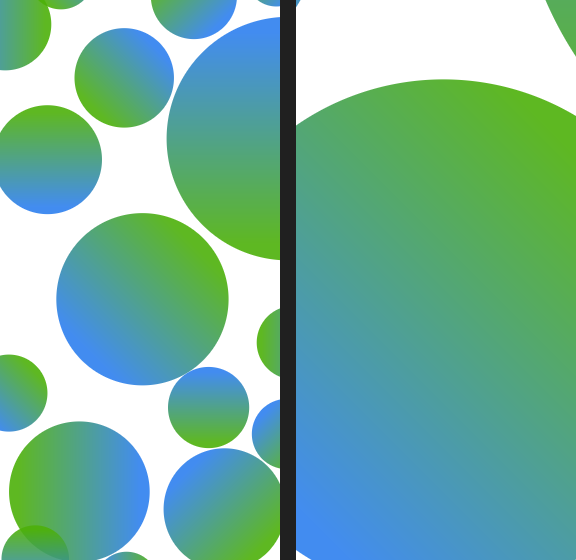
Left: the whole. Right: its middle third, enlarged.
Give the GLSL for this background, as a Shadertoy shader.

```glsl
// Scattered translucent discs on white, each with a blue-to-green linear gradient.
#define COUNT 16
#define TRIES 20
#define MAX_RADIUS 0.435
#define FIRST_CENTRE vec2(1.03, 1.505)
#define MARGIN vec2(0.06, 0.10)
#define GAP 0.012
#define OPACITY 0.9
#define GRADIENT_GAIN 1.15
#define SEED 3.0
#define BLUE vec3(0.178, 0.500, 0.935)
#define GREEN vec3(0.300, 0.690, 0.035)

vec2 hash2(vec2 p) {
    p = vec2(dot(p, vec2(127.1, 311.7)), dot(p, vec2(269.5, 183.3)));
    return fract(sin(p) * 43758.5453);
}

void mainImage(out vec4 fragColor, in vec2 fragCoord) {
    // The canvas width is one unit.
    float pixel = 1.0 / iResolution.x;
    vec2 pos = fragCoord * pixel;
    vec2 canvas = iResolution.xy * pixel;

    vec3 discs[COUNT]; // centre, radius
    vec3 color = vec3(1.0);

    for (int i = 0; i < COUNT; i++) {
        float radius = MAX_RADIUS * inversesqrt(float(i) + 1.0);
        vec2 centre = FIRST_CENTRE;

        // Keep the candidate with the most room, stopping once one is clear.
        float bestRoom = -10.0;
        for (int k = 0; k < TRIES && i > 0; k++) {
            vec2 rnd = hash2(vec2(float(i), float(k)) + SEED);
            vec2 candidate = mix(-MARGIN, canvas + MARGIN, rnd);
            float room = 10.0;
            for (int j = 0; j < i; j++) {
                room = min(room, distance(candidate, discs[j].xy) - discs[j].z - radius);
            }
            if (room > bestRoom) {
                bestRoom = room;
                centre = candidate;
            }
            if (bestRoom > GAP) break;
        }
        discs[i] = vec3(centre, radius);

        // Gradient directions step through the eight compass points.
        float angle = radians(90.0 + 135.0 * float(i));
        vec2 offset = pos - centre;
        float along = dot(offset, vec2(cos(angle), sin(angle))) / radius;
        float blend = clamp(0.5 + 0.5 * GRADIENT_GAIN * along, 0.0, 1.0);

        // Antialiased translucent fill.
        float coverage = clamp(0.5 - (length(offset) - radius) / pixel, 0.0, 1.0);
        color = mix(color, mix(GREEN, BLUE, blend), OPACITY * coverage);
    }

    fragColor = vec4(color, 1.0);
}
```
